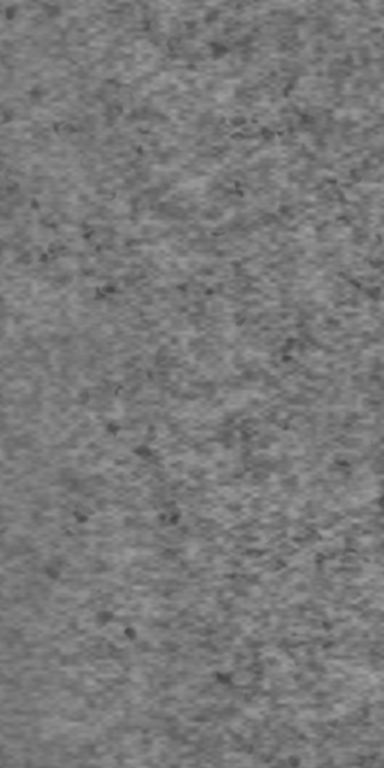
A Shadertoy shader for this texture:

```glsl
// Soft grey mottled stone with fine flattened grain and scattered dark pits.

float hash(vec2 p) {
    return fract(sin(dot(p, vec2(127.1, 311.7))) * 43758.5453);
}

// Smooth value noise in 0..1
float noise(vec2 p) {
    vec2 cell = floor(p), f = fract(p);
    f = f * f * (3.0 - 2.0 * f);
    float low = mix(hash(cell), hash(cell + vec2(1, 0)), f.x);
    float high = mix(hash(cell + vec2(0, 1)), hash(cell + vec2(1, 1)), f.x);
    return mix(low, high, f.y);
}

// Soft round pits, one candidate per cell, kept where density allows
float pits(vec2 p, float density) {
    vec2 cell = floor(p);
    float depth = 0.0;
    for (int y = -1; y <= 1; y++) {
        for (int x = -1; x <= 1; x++) {
            vec2 id = cell + vec2(x, y);
            vec2 center = id + 0.15 + 0.7 * vec2(hash(id + 17.3), hash(id + 41.9));
            float radius = mix(0.4, 0.75, hash(id + 63.1));
            float kept = smoothstep(0.0, 0.12, density - hash(id + 88.7));
            float shade = 1.0 - smoothstep(0.1, radius, length(p - center));
            depth = max(depth, kept * shade * mix(0.5, 1.0, hash(id + 5.7)));
        }
    }
    return depth;
}

void mainImage(out vec4 fragColor, in vec2 fragCoord) {
    vec2 uv = fragCoord / iResolution.x;

    // Broad patches steer the pit density and the grain strength
    float patches = noise(uv * 5.0 + 3.7);
    float clusters = noise(uv * vec2(11.0, 9.0) + 21.0);
    float rightward = smoothstep(0.0, 0.7, uv.x);
    float roughness = mix(0.6, 1.1, 0.6 * rightward + 0.4 * patches);

    // Flattened grain in three sizes
    float grain = 0.15 * (noise(uv * vec2(42.0, 62.0)) - 0.5)
                + 0.10 * (noise(uv * vec2(66.0, 104.0) + 9.1) - 0.5)
                + 0.06 * (noise(uv * vec2(20.0, 27.0) + 33.0) - 0.5);

    // Pits with edges bent by noise
    vec2 bend = vec2(noise(uv * 45.0 + 7.0), noise(uv * 45.0 + 57.0)) - 0.5;
    float density = 0.02 + 0.42 * clusters * patches + 0.12 * rightward * clusters;
    float depth = pits(uv * vec2(25.0, 27.0) + 0.7 * bend, density);

    float grey = 0.476 + grain * roughness
               + 0.035 * (patches - 0.5) - 0.05 * (clusters - 0.5)
               - 0.13 * depth;
    fragColor = vec4(vec3(grey), 1.0);
}
```
